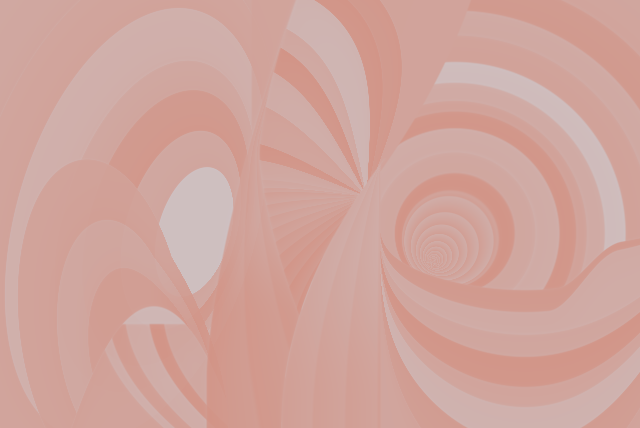
Give the GLSL for this background, as a Shadertoy shader.

```glsl
// Translucent coral ribbons: nested arches, a pinched fan and a spiral shell.

const vec3 CORAL = vec3(0.825, 0.56, 0.50);
const vec3 PALE = vec3(0.81, 0.74, 0.74);
const vec2 ARCH_TIP = vec2(0.514, 0.55);
const vec2 HOOD_TIP = vec2(0.371, 0.879);
const vec2 FAN_TIP = vec2(0.859, 0.459);
const vec2 SHELL_TIP = vec2(1.012, 0.615);
const vec2 SHELL_CENTRE = vec2(1.066, 0.545);
const float CORE_RADIUS = 0.141;
const vec2 BOWL_TIP = vec2(0.889, 0.498);
const float RIM_GLOW = 0.08;
const float RIM_WIDTH = 0.003;
const float CONTRAST = 1.25;

float soft;  // edge softness in canvas units

float over(float edge, float x) { return smoothstep(edge - soft, edge + soft, x); }

// Change tone past an edge, with a thin bright rim and a soft inner fade.
float band(float tone, float edge, float next, float x) {
    float d = x - edge;
    float fade = 0.05 * exp(-max(d, 0.0) * 14.0);
    float rim = RIM_GLOW * exp(-abs(d) / RIM_WIDTH);
    return mix(tone, next - fade, over(edge, x)) + rim;
}

// Scale of the circle through q, in a family growing from the origin.
float ringScale(vec2 q, vec2 centre, float radius) {
    float a = radius * radius - dot(centre, centre);
    float b = dot(q, centre);
    return (sqrt(b * b + a * dot(q, q)) - b) / a;
}

// Narrow overlapping folds.
float folds(float x) {
    float f = fract(x);
    return f * smoothstep(1.0, 0.9, f) - 0.45;
}

float archTone(vec2 p) {
    vec2 q = p - ARCH_TIP;
    q.x = 1.74 * (q.x + 0.2 * q.y);
    float s = ringScale(q, vec2(-0.35, -0.027), 0.504);
    float t = band(0.90, 0.30, 0.50, s);
    t = band(t, 0.46, 0.27, s);
    t = band(t, 0.64, 0.50, s);
    t = band(t, 0.77, 0.64, s);
    t = band(t, 1.0, 0.45, s);
    return band(t, 1.22, 0.50, s);
}

// Curved stripes seen through the opening under the hood.
float openingTone(vec2 p) {
    float y = p.y - 0.757;
    float c = p.x - 0.15 * y - 2.0 * y * y;
    float t = band(0.40, 0.23, 0.66, c);
    t = band(t, 0.255, 0.36, c);
    t = band(t, 0.295, 0.64, c);
    t = band(t, 0.35, 0.22, c);
    t = band(t, 0.385, 0.55, c);
    return band(t, 0.0, 0.86, -y);
}

float hoodTone(vec2 p, float back) {
    vec2 q = p - HOOD_TIP;
    q.x -= 0.3 * smoothstep(0.2, 0.45, p.x) * max(p.y - 0.6, 0.0);
    q.x = 2.0 * (q.x - 0.09 * q.y);
    float s = ringScale(q, vec2(-0.242, -0.117), 0.39);
    float t = band(0.32, 0.50, 0.50, s);
    t = band(t, 0.72, 0.39, s);
    t -= 0.2 * smoothstep(0.33, 0.5, p.x) * smoothstep(0.5, 0.75, p.y);
    float x = p.x - 0.361;
    t = band(t, 0.716, openingTone(p), p.y - 7.6 * x * x);
    float rim = RIM_GLOW * exp(-abs(s - 1.0) / RIM_WIDTH);
    return mix(t, back, 0.1 + 0.9 * over(1.0, s)) + rim;
}

float fanTone(vec2 p) {
    vec2 q = p - FAN_TIP;
    float r = length(q);
    float a = atan(-q.x, -q.y) - 3.0 * r * r * r;
    float t = band(0.42, -0.36, 0.27, a);
    t = band(t, -0.2, 0.22, a);
    t = band(t, -0.06, 0.74, a);
    t = band(t, 0.20, 0.55, a);
    t = band(t, 0.33, 0.24, a);
    t = band(t, 0.50, 0.62, a);
    t = band(t, 0.75, 0.46, a);
    t = band(t, 1.05, 0.25, a);
    t = band(t, 1.19, 0.54, a);
    t = band(t, 1.45, 0.46, a);
    t += 0.12 * folds(a * 8.0) * smoothstep(1.2, 1.5, a);
    return t - 0.2 * smoothstep(1.7, 2.4, a);
}

// Circles lean to the tip inside the core and are concentric outside it.
float shellTone(vec2 p) {
    float s = ringScale(p - SHELL_TIP, SHELL_CENTRE - SHELL_TIP, CORE_RADIUS);
    float r = s < 1.0 ? s * CORE_RADIUS : length(p - SHELL_CENTRE);
    float t = 0.46 + 0.25 * folds(3.7 * log(s + 0.01));
    t = band(t, 0.113, 0.22, r);
    t = band(t, 0.141, 0.52, r);
    t = band(t, 0.19, 0.60, r);
    t = band(t, 0.245, 0.24, r);
    t = band(t, 0.285, 0.44, r);
    t = band(t, 0.31, 0.58, r);
    t = band(t, 0.352, 0.88, r);
    t = band(t, 0.40, 0.44, r);
    t = band(t, 0.463, 0.56, r);
    t = band(t, 0.52, 0.30, r);
    return band(t, 0.60, 0.48, r);
}

float bowlTone(vec2 p, float back) {
    float u = max(p.x - BOWL_TIP.x, 0.001) / 0.611;
    float profile = max(1.25 * pow(u, 0.3) - 0.6 * u * u * u, 0.1);
    float v = (p.y - BOWL_TIP.y) / profile;
    float t = band(back, 0.19 - 0.1 * smoothstep(0.68, 0.93, u), 0.30, v);
    t = band(t, 0.245 - 0.13 * smoothstep(0.65, 0.92, u), 0.58, v);
    t = band(t, 0.30, 0.50, v);
    t = band(t, 0.355, 0.23, v);
    t = band(t, 0.43, 0.48, v);
    t = band(t, 0.48, 0.70, v);
    t = band(t, 0.57, 0.34, v);
    t = band(t, 0.70, 0.46, v);
    return mix(back, t, over(BOWL_TIP.x, p.x));
}

void mainImage(out vec4 fragColor, in vec2 fragCoord) {
    vec2 uv = fragCoord / iResolution.xy;
    vec2 p = vec2(1.5 * uv.x, 1.0 - uv.y);  // y runs downwards
    soft = 1.2 / iResolution.y;

    // Silhouettes of the sheets
    float fanLeft = 0.608 + 0.4 * pow(abs(p.y - 0.36), 1.5);
    float sheetLeft = 0.484 + 0.21 * pow(max(1.0 - p.y / 0.88, 0.0), 1.5);
    float h = 1.0 - clamp((p.y - 0.37) / 0.63, 0.0, 1.0);
    float coneLeft = 0.66 + 0.242 * h * h;
    float fanRight = max(1.104 - 0.35 * p.y - 0.45 * p.y * p.y, coneLeft);

    // Left arches and the hood in front of them
    float left = archTone(p);
    left = mix(left, 0.40, 0.7 * over(0.59, p.x) * smoothstep(0.4, 0.25, p.y));
    left = hoodTone(p, left);

    // Veil between the arches and the fan
    float w = (p.x - sheetLeft) / max(fanLeft - sheetLeft, 0.02);
    float veil = 0.44 - 0.2 * smoothstep(0.5, 0.75, p.y) + 0.1 * folds(w * 2.5);
    float tone = band(left, 0.0, mix(veil, left, 0.15), p.x - sheetLeft);

    // Fan, then shell and bowl
    tone = band(tone, 0.0, fanTone(p), p.x - fanLeft);
    float right = bowlTone(p, shellTone(p));
    tone = mix(tone, right, over(fanRight, p.x));

    // Ribbed cone below the pinch
    float rib = (p.x - coneLeft) / max(BOWL_TIP.x - coneLeft, 0.01);
    float cone = 0.54 - 0.16 * smoothstep(0.55, 0.95, p.y) + 0.09 * folds(rib * 3.0);
    float inCone = over(0.37, p.y) * over(coneLeft, p.x) * (1.0 - over(0.892, p.x));
    tone = mix(tone, cone, inCone);
    tone += RIM_GLOW * exp(-abs(p.x - coneLeft) / RIM_WIDTH) * over(0.37, p.y);

    tone = 0.48 + CONTRAST * (tone - 0.45);
    fragColor = vec4(mix(CORAL, PALE, clamp(tone, 0.0, 1.1)), 1.0);
}
```
